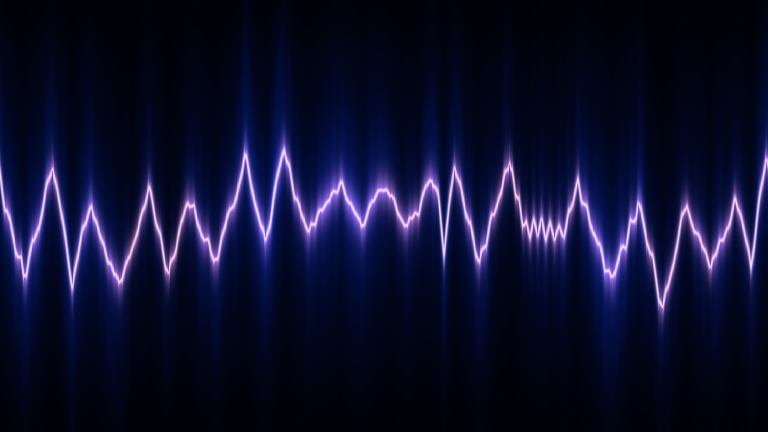
A WebGL 1 fragment shader for this background:

```glsl
precision highp float;
// A glowing jagged signal crosses a dark navy field, smeared into vertical light.
// A phase-warped triangle wave swings between two smooth envelopes; the glow
// falls off with vertical distance and is streaked by layered sines per column.

uniform vec2 u_resolution;

const float TAU = 6.2831853;
const float CYCLES = 16.0;         // main swings across the width
const float CREST_LEVEL = 0.579;   // mean height of the crests
const float TROUGH_LEVEL = 0.410;  // mean height of the troughs
const float MID_LEVEL = 0.495;
const float JITTER = 0.026;        // size of the small teeth
const float CORE_WIDTH = 0.0042;
const float HALO_REACH = 0.034;
const float HAZE_REACH = 0.185;
const float GHOST_SCALE = 3.0;     // vertical stretch of the faint echo

const vec3 NIGHT = vec3(0.0, 0.003, 0.022);
const vec3 HAZE_BLUE = vec3(0.012, 0.075, 0.34);
const vec3 HALO_VIOLET = vec3(0.62, 0.35, 0.50);
const vec3 CORE_PINK = vec3(0.36, 0.42, 0.22);

float triangle(float t) {
  return abs(fract(t) - 0.5) * 2.0;
}

float bump(float x, float center, float width) {
  float d = (x - center) / width;
  return exp(-d * d);
}

// Uneven spacing: swings bunch up right of the center, then stretch out.
float wavePhase(float x) {
  float sway = 0.1 * cos(TAU * (x - 0.319) / 0.1276);
  return CYCLES * x
    - sway * (1.0 - smoothstep(0.45, 0.56, x))
    + 0.54 * smoothstep(0.5625, 0.595, x)
    - 0.85 * smoothstep(0.595, 0.846, x)
    + 0.35 * smoothstep(0.957, 1.0, x);
}

float crestHeight(float p) {
  return CREST_LEVEL + 0.056 * cos(TAU * (p - 0.3) / 5.2)
    - 0.042 * cos(0.5 * TAU * p) * bump(p, 3.0, 1.4)
    + 0.058 * bump(p, 8.4, 1.0)
    + 0.035 * bump(p, 6.0, 0.5)
    - 0.080 * bump(p, 14.8, 0.6);
}

float troughHeight(float p) {
  return TROUGH_LEVEL - 0.069 * cos(TAU * (p - 2.0) / 11.5)
    - 0.039 * bump(p, 10.0, 0.8)
    + 0.095 * bump(p, 11.5, 0.5)
    - 0.058 * bump(p, 13.5, 0.5)
    + 0.040 * bump(p, 14.5, 0.4);
}

float signalHeight(float x) {
  float p = wavePhase(x);
  float plateau = bump(p, 11.5, 0.42);
  float swing = pow(triangle(p), 1.0 + 3.0 * plateau);
  float teeth = triangle(57.0 * x + 0.6 * sin(31.0 * x)) - 0.5;
  float fineTeeth = triangle(96.0 * x + 0.3 * sin(47.0 * x)) - 0.5;
  float toothSize = JITTER * (0.75 + 0.4 * sin(23.0 * x + 1.0));
  return mix(troughHeight(p), crestHeight(p), swing)
    + toothSize * teeth + JITTER * (0.35 + 1.3 * plateau) * fineTeeth;
}

// Column brightness, from broad curtains to narrow streaks; about 0.4 to 1.6.
float curtain(float x) {
  float sum = 0.0;
  float frequency = 19.0;
  float weight = 0.26;
  for (int i = 0; i < 5; i++) {
    sum += weight * sin(frequency * x + 1.7 * float(i) + 1.4 * sin(0.37 * frequency * x));
    frequency *= 2.13;
    weight *= 0.72;
  }
  return max(1.0 + sum, 0.25);
}

void main() {
  vec2 uv = gl_FragCoord.xy / u_resolution;
  float aspect = u_resolution.x / u_resolution.y;
  float pixel = 1.0 / u_resolution.y;

  // Vertical distance drives the glow; slope keeps the core evenly thin.
  float height = signalHeight(uv.x);
  float stepX = 0.0007;
  float rise = signalHeight(uv.x + stepX) - signalHeight(uv.x - stepX);
  float slope = rise / (2.0 * stepX * aspect);
  float gap = abs(uv.y - height);
  float coreGap = gap / sqrt(1.0 + 0.6 * slope * slope);

  float streak = curtain(uv.x);
  float coreWidth = max(CORE_WIDTH, 0.8 * pixel);
  float core = exp(-pow(coreGap / coreWidth, 2.0));
  float halo = exp(-pow(gap / (HALO_REACH * mix(0.8, 1.15, 0.5 * streak)), 1.3));
  float haze = exp(-gap / HAZE_REACH) * streak;

  // A stretched echo of the signal barely lights the far field.
  float ghostHeight = MID_LEVEL + GHOST_SCALE * (height - MID_LEVEL);
  float ghost = 0.09 * exp(-abs(uv.y - ghostHeight) / 0.06) * streak;

  float edgeFade = smoothstep(0.0, 0.22, uv.y) * smoothstep(1.0, 0.85, uv.y);
  vec3 color = NIGHT + HAZE_BLUE * (haze + ghost) * mix(0.6, 1.0, edgeFade);
  color += HALO_VIOLET * halo + CORE_PINK * core;
  gl_FragColor = vec4(min(color, 1.0), 1.0);
}
```
